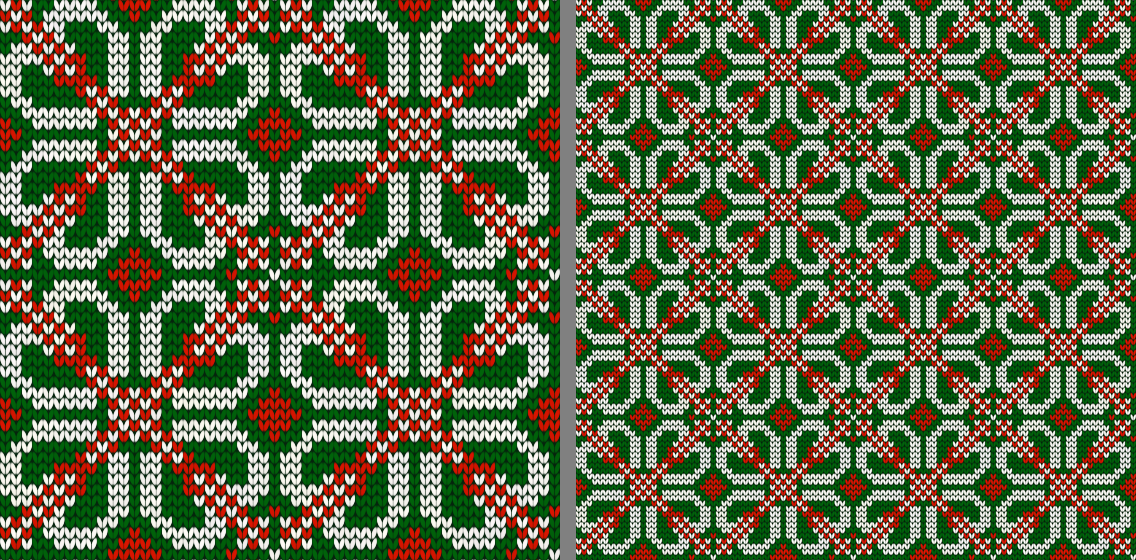
Left, the tile; right, the same tile 2 across and 2 down.
A WebGL 2 fragment shader for this pattern:

```glsl
#version 300 es
precision highp float;
// Knitted star-flower pattern: two by two repeats of 26 by 26 stitches.
// Each stitch is a pair of slanted ellipses; its yarn colour comes from
// boxes and checks in coordinates folded about the flower's axes.
uniform vec2 u_resolution;
out vec4 outColor;

const int REPEATS = 2;
const int MOTIF = 26;                  // stitches per repeat
const int CENTRE = 12;                 // flower axis within a repeat
const int STITCHES = REPEATS * MOTIF;
const vec2 LEAF_CENTRE = vec2(0.245, 0.0);
const vec2 LEAF_RADII = vec2(0.212, 0.56);
const float LEAF_TILT = 0.30;
const float SPLIT = 0.012;             // half width of the line between leaves
const float EDGE_SOFTNESS = 0.045;
const float RIM_SHADE = 0.12;
const float YARN_VARIATION = 0.05;
const float TAU = 6.2831853;
const vec3 GAP = vec3(0.02, 0.14, 0.05);
const vec3 GREEN = vec3(0.00, 0.38, 0.04);
const vec3 WHITE = vec3(0.97, 0.96, 0.94);
const vec3 RED = vec3(0.83, 0.08, 0.00);

float hash(vec2 p) {
  vec3 q = fract(vec3(p.xyx) * 0.1031);
  q += dot(q, q.yzx + 33.33);
  return fract((q.x + q.y) * q.z);
}

bool inBox(ivec2 p, int x0, int x1, int y0, int y1) {
  return p.x >= x0 && p.x <= x1 && p.y >= y0 && p.y <= y1;
}

// White outline of one petal, in folded coordinates with x >= y
bool isPetal(ivec2 p) {
  return inBox(p, 4, 9, 1, 1) || inBox(p, 4, 10, 2, 2)
      || inBox(p, 10, 11, 3, 3) || inBox(p, 11, 11, 4, 8)
      || inBox(p, 12, 12, 4, 7) || inBox(p, 9, 10, 7, 7)
      || inBox(p, 10, 10, 8, 8) || inBox(p, 8, 8, 6, 6);
}

// Yarn colour of a stitch; rows are counted from the top
vec3 yarnColor(ivec2 stitch) {
  ivec2 offset = stitch % MOTIF - CENTRE;
  ivec2 d = abs(offset);
  ivec2 p = ivec2(max(d.x, d.y), min(d.x, d.y));

  // Small diamonds between flowers, open in the upper half
  if (MOTIF / 2 - p.x + p.y <= 2) {
    bool open = p == ivec2(13, 0) && stitch.y < MOTIF;
    return open ? GREEN : RED;
  }

  // Single stitches where four flowers meet
  if (p == ivec2(13)) return WHITE;
  if (p == ivec2(13, 9)) return offset.x == -9 ? GREEN : RED;
  if (p.x == 13) return GREEN;

  // Red leaves on the diagonals, with white veins
  if (inBox(p, 5, 7, 5, 7)) {
    return p.x == p.y && p.x > 5 ? WHITE : RED;
  }

  // Checked diagonal bands, centre and corner blocks
  if (p.x - p.y <= 1 || p.x <= 2 || p.y >= 10) {
    return (p.x + p.y) % 2 == 0 ? WHITE : RED;
  }
  return isPetal(p) ? WHITE : GREEN;
}

// Approximate distance to the pair of leaves, in stitch units
float stitchDistance(vec2 p) {
  float side = abs(p.x);
  vec2 q = vec2(side, p.y) - LEAF_CENTRE;
  float c = cos(LEAF_TILT), s = sin(LEAF_TILT);
  q = vec2(c * q.x - s * q.y, s * q.x + c * q.y);
  float leaf = (length(q / LEAF_RADII) - 1.0) * LEAF_RADII.x;
  return max(leaf, SPLIT - side);
}

// Slow warm and cool drift plus a change from stitch to stitch
vec3 varyYarn(vec3 color, vec2 cell) {
  vec2 phase = TAU * cell / float(STITCHES);
  float drift = sin(3.0 * phase.x + phase.y) * sin(2.0 * phase.y - phase.x);
  color *= 1.0 + YARN_VARIATION * (hash(cell) - 0.5);
  return color * (1.0 + 0.015 * drift * vec3(0.3, 0.5, -1.0));
}

void main() {
  vec2 knit = gl_FragCoord.xy / u_resolution * float(STITCHES);
  float pixel = float(STITCHES) / min(u_resolution.x, u_resolution.y);
  float soft = max(EDGE_SOFTNESS, 0.5 * pixel);
  vec3 color = GAP;

  // Tips reach into neighbouring rows, so lay three rows of stitches
  for (int row = -1; row <= 1; row++) {
    vec2 cell = floor(knit) + vec2(0.0, float(row));
    float dist = stitchDistance(knit - cell - 0.5);
    cell = mod(cell, float(STITCHES));
    ivec2 stitch = ivec2(int(cell.x), STITCHES - 1 - int(cell.y));
    vec3 yarn = varyYarn(yarnColor(stitch), cell);
    yarn *= 1.0 - RIM_SHADE * smoothstep(-0.10, 0.0, dist);
    color = mix(color, yarn, 1.0 - smoothstep(-soft, soft, dist));
  }
  outColor = vec4(color, 1.0);
}
```
